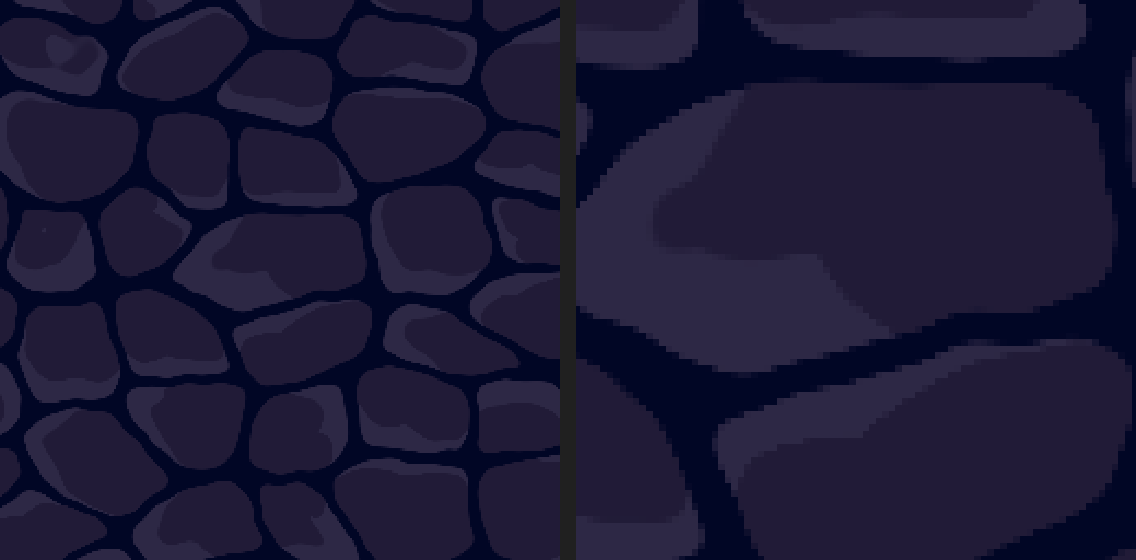
Left: the whole. Right: its middle third, enlarged.
A WebGL 1 fragment shader for this texture:

```glsl
precision highp float;
// Dark cobblestones parted by deep blue gaps, with pale crescents on some rims.
// A weighted Voronoi diagram, stretched sideways and bent by noise, gives the
// stones; a soft minimum of the border distances rounds their corners.

uniform vec2 u_resolution;

const vec3 GAP_COLOR = vec3(0.005, 0.022, 0.145);
const vec3 STONE_COLOR = vec3(0.128, 0.107, 0.216);
const vec3 RIM_COLOR = vec3(0.178, 0.157, 0.270);

const vec2 STONES = vec2(4.6, 6.1);   // stones across and up the canvas
const float JITTER = 0.82;            // scatter of the stone centres
const float SIZE_SPREAD = 0.32;       // difference between big and small stones
const float HALF_GAP = 0.0085;        // half width of the narrow gaps
const float ROUNDING = 0.013;         // softness of the stone corners
const float RIM_WIDTH = 0.042;        // widest part of a pale crescent
const float BEND = 0.045;             // broad bending of the outlines
const float ROUGHNESS = 0.009;        // small bumps on the outlines
const float GRAIN = 256.0;            // steps across the canvas
const float SOFT_EDGE = 0.0011;

vec2 hash2(vec2 p) {
  vec2 k = vec2(dot(p, vec2(127.1, 311.7)), dot(p, vec2(269.5, 183.3)));
  return fract(sin(k) * 43758.545);
}

// Two independent channels of smooth value noise, centred on zero.
vec2 noise2(vec2 p) {
  vec2 i = floor(p);
  vec2 f = fract(p);
  f = f * f * (3.0 - 2.0 * f);
  vec2 low = mix(hash2(i), hash2(i + vec2(1.0, 0.0)), f.x);
  vec2 high = mix(hash2(i + vec2(0.0, 1.0)), hash2(i + 1.0), f.x);
  return mix(low, high, f.y) - 0.5;
}

vec2 stoneCentre(vec2 cell) {
  return cell + 0.5 + JITTER * (hash2(cell + 17.0) - 0.5);
}

float stoneWeight(vec2 cell) {
  return SIZE_SPREAD * hash2(cell + 71.0).x;
}

// Cell that owns point q in the weighted diagram.
vec2 owningCell(vec2 q) {
  vec2 base = floor(q);
  vec2 owner = base;
  float best = 1e3;
  for (int y = -2; y <= 2; y++) {
    for (int x = -2; x <= 2; x++) {
      vec2 cell = base + vec2(float(x), float(y));
      vec2 away = stoneCentre(cell) - q;
      float power = dot(away, away) - stoneWeight(cell);
      if (power < best) {
        best = power;
        owner = cell;
      }
    }
  }
  return owner;
}

// Rounded distance from q to the border of its stone, in canvas units.
float borderDistance(vec2 q, vec2 owner) {
  vec2 own = stoneCentre(owner) - q;
  float ownPower = dot(own, own) - stoneWeight(owner);
  float sum = 0.0;
  for (int y = -2; y <= 2; y++) {
    for (int x = -2; x <= 2; x++) {
      if (x == 0 && y == 0) continue;
      vec2 cell = owner + vec2(float(x), float(y));
      vec2 other = stoneCentre(cell) - q;
      float power = dot(other, other) - stoneWeight(cell);
      float slope = 2.0 * length((other - own) * STONES);
      sum += exp(-(power - ownPower) / (slope * ROUNDING));
    }
  }
  return -ROUNDING * log(max(sum, 1e-20));
}

void main() {
  vec2 p = gl_FragCoord.xy / min(u_resolution.x, u_resolution.y);
  p = (floor(p * GRAIN) + 0.5) / GRAIN;

  // Bend the outlines, then find the stone and the depth inside it.
  vec2 bent = p + BEND * noise2(p * 7.0) + ROUGHNESS * noise2(p * 30.0 + 9.0);
  vec2 q = bent * STONES + vec2(3.0, 8.0);
  vec2 owner = owningCell(q);
  float depth = borderDistance(q, owner) - HALF_GAP;

  // Each stone has its own lit side, where the rim swells to a crescent.
  float angle = 6.2832 * hash2(owner + 43.0).x;
  vec2 litSide = vec2(cos(angle), sin(angle));
  vec2 outward = normalize(q - stoneCentre(owner) + 1e-4);
  float swell = 0.75 * dot(outward, litSide) + 0.9 * noise2(p * 9.0 + 31.0).x;
  float rim = RIM_WIDTH * clamp(swell, -0.2, 1.0);

  vec3 color = mix(RIM_COLOR, STONE_COLOR,
                   smoothstep(-SOFT_EDGE, SOFT_EDGE, depth - rim));
  color = mix(GAP_COLOR, color, smoothstep(-SOFT_EDGE, SOFT_EDGE, depth));
  gl_FragColor = vec4(color, 1.0);
}
```
